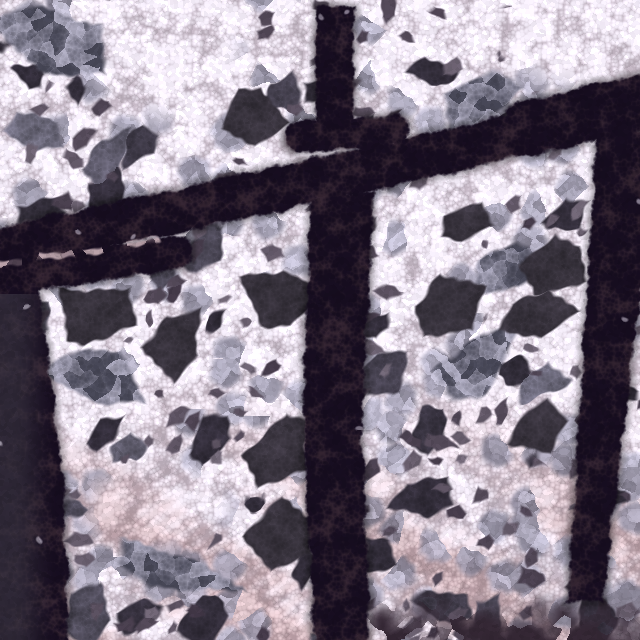
Reproduce this texture procedurally as a three.js fragment shader.

```glsl
// Rusted dark beams across a pale plaster wall studded with angular flint.
varying vec2 vUv;

vec2 hash2(vec2 p) {
  return fract(sin(vec2(dot(p, vec2(127.1, 311.7)), dot(p, vec2(269.5, 183.3)))) * 43758.5);
}

// Cellular noise: distance to the nearest seed, and its random value.
vec2 cells(vec2 p) {
  vec2 nearest = vec2(9.0, 0.0);
  for (int j = -1; j <= 1; j++) for (int i = -1; i <= 1; i++) {
    vec2 id = floor(p) + vec2(i, j), h = hash2(id);
    float d = length(id + h - p);
    if (d < nearest.x) nearest = vec2(d, h.x);
  }
  return nearest;
}

vec2 wobble(vec2 p) {
  return sin(p.yx * 43.0 + vec2(0.0, 2.0)) * 0.4 + sin(p.yx * 97.0 + p * 61.0) * 0.35
    + sin(p.yx * 231.0 - p * 170.0) * 0.25;
}

// Irregular five-sided chip: box holds center and half extents.
float stone(vec2 p, vec4 box, float angle) {
  float c = cos(angle), s = sin(angle), d = -1.0;
  vec2 q = mat2(c, -s, s, c) * (p - box.xy) / box.zw;
  for (int i = 0; i < 5; i++) {
    vec2 h = hash2(box.xy * 9.0 + float(i));
    float a = (float(i) + 0.6 * h.x) * 1.2566;
    d = max(d, dot(q, vec2(cos(a), sin(a))) - 0.7 - 0.3 * h.y);
  }
  return d * min(box.z, box.w);
}

// Jittered grid of chips: distance and tint.
vec2 scatter(vec2 p, float count, float amount) {
  vec2 best = vec2(1.0, 0.0);
  for (int j = -1; j <= 1; j++) for (int i = -1; i <= 1; i++) {
    vec2 id = floor(p * count) + vec2(i, j);
    vec2 h = hash2(id + count), k = hash2(id + 71.3);
    if (h.x > amount) continue;
    vec2 center = id + 0.2 + 0.6 * hash2(id + 19.7);
    float d = stone(p, vec4(center, vec2(0.48, 0.29) * (0.5 + 0.7 * h.y)) / count, 2.0 * k.x - 0.5);
    if (d < best.x) best = vec2(d, k.y);
  }
  return best;
}

float bar(vec2 p, vec2 a, vec2 b, float radius) {
  vec2 ab = b - a;
  return length(p - a - ab * clamp(dot(p - a, ab) / dot(ab, ab), 0.0, 1.0)) - radius;
}

float patchMask(vec2 p, vec4 box) {
  return 1.0 - smoothstep(0.6, 1.15, length((p - box.xy) / box.zw));
}

// The largest dark flints.
float bigFlints(vec2 p) {
  float d = stone(p, vec4(0.156, 0.512, 0.07, 0.05), 0.1);
  d = min(d, stone(p, vec4(0.275, 0.468, 0.066, 0.04), 1.0));
  d = min(d, stone(p, vec4(0.436, 0.538, 0.053, 0.046), 0.4));
  d = min(d, stone(p, vec4(0.436, 0.297, 0.06, 0.045), 0.9));
  d = min(d, stone(p, vec4(0.443, 0.167, 0.055, 0.046), 0.7));
  d = min(d, stone(p, vec4(0.705, 0.523, 0.063, 0.043), 0.7));
  d = min(d, stone(p, vec4(0.868, 0.59, 0.055, 0.042), 0.8));
  d = min(d, stone(p, vec4(0.842, 0.512, 0.05, 0.036), 0.2));
  d = min(d, stone(p, vec4(0.845, 0.334, 0.055, 0.03), 0.4));
  d = min(d, stone(p, vec4(0.39, 0.815, 0.045, 0.05), 0.1));
  return min(d, stone(p, vec4(0.729, 0.652, 0.045, 0.03), 0.2));
}

// Weathered blue-grey rocks.
float paleRocks(vec2 p) {
  float d = stone(p, vec4(0.09, 0.935, 0.085, 0.05), -0.4);
  d = min(d, stone(p, vec4(0.155, 0.41, 0.07, 0.045), -0.3));
  d = min(d, stone(p, vec4(0.755, 0.845, 0.065, 0.035), 0.5));
  d = min(d, stone(p, vec4(0.79, 0.58, 0.06, 0.037), 0.5));
  d = min(d, stone(p, vec4(0.735, 0.43, 0.075, 0.035), 0.7));
  return min(d, stone(p, vec4(0.26, 0.105, 0.085, 0.03), -0.2));
}

float beams(vec2 p) {
  float d = bar(p, vec2(-0.1, 0.588), vec2(1.1, 0.852), 0.034);
  d = min(d, bar(p, vec2(-0.1, 0.548), vec2(0.275, 0.606), 0.026));
  d = min(d, bar(p, vec2(0.47, 0.786), vec2(0.615, 0.796), 0.025));
  d = min(d, bar(p, vec2(0.81, 0.82), vec2(1.1, 0.89), 0.019));
  d = min(d, max(abs(p.x - 0.523) - 0.03, abs(p.y - 0.885) - 0.105));
  d = min(d, max(abs(p.x - 0.527 - 0.006 * cos(p.y * 9.0)) - 0.043 - 0.009 * p.y, p.y - 0.7));
  d = min(d, max(abs(p.x - 0.908 - 0.095 * p.y) - 0.026 - 0.03 * p.y, abs(p.y - 0.43) - 0.37));
  return min(d, max(p.x - 0.107 + 0.16 * p.y * p.y, p.y - 0.56));
}

void main() {
  vec2 p = vUv, w = wobble(p), q = p + 0.005 * w;
  vec2 lump = cells(q * 19.0), grit = cells(q * 48.0 + 5.0), grain = cells(p * 150.0);
  float rough = 0.4 * lump.x + 0.35 * grit.x + 0.25 * grain.x;
  float low = smoothstep(0.45, 0.1, p.y);

  // Plaster with bare patches, sandy lower areas and gravel.
  float bare = max(patchMask(q, vec4(0.27, 0.92, 0.13, 0.12)), patchMask(q, vec4(0.92, 0.95, 0.14, 0.1)));
  bare = max(bare, patchMask(q, vec4(0.25, 0.21, 0.13, 0.07)));
  vec3 color = mix(vec3(0.98, 0.95, 1.0), vec3(0.74, 0.69, 0.74), smoothstep(0.35, 0.72, rough + 0.08 * low));
  color *= 1.0 - vec3(0.08, 0.16, 0.18) * low * (0.5 + 0.5 * sin(p.x * 17.0 + p.y * 23.0 + w.x));
  float gravel = step(0.68 - 0.1 * low, lump.y) * smoothstep(0.62, 0.35, lump.x) * (1.0 - bare);
  color = mix(color, mix(vec3(0.4, 0.39, 0.46), vec3(0.74, 0.73, 0.82), grit.y), 0.8 * gravel);

  // Chips, kept clear of bare plaster and the large stones.
  float flint = bigFlints(q), rock = paleRocks(q);
  float clearing = 0.025 * bare + 0.015 * smoothstep(0.02, 0.0, min(flint, rock));
  vec2 chips = scatter(q, 11.0, 0.5), crumbs = scatter(q + 0.3, 27.0, 0.38);
  vec3 chipColor = mix(vec3(0.2, 0.18, 0.23), vec3(0.43, 0.42, 0.49), smoothstep(0.45, 0.9, chips.y));
  float shade = 0.7 + 0.65 * rough;
  color = mix(color, chipColor * shade, smoothstep(0.003, -0.002, chips.x + clearing));
  color = mix(color, vec3(0.25, 0.21, 0.27) + 0.2 * crumbs.y, smoothstep(0.002, -0.002, crumbs.x + clearing));
  vec3 rockColor = mix(vec3(0.27, 0.27, 0.33), vec3(0.68, 0.67, 0.75), smoothstep(0.25, 0.9, 0.6 * grit.y + 0.5 * rough));
  color = mix(color, rockColor, smoothstep(0.004, -0.003, rock));
  color = mix(color, vec3(0.22, 0.2, 0.24) * shade, smoothstep(0.003, -0.002, flint));

  // Dark rubble along the lower right edge.
  float rubble = smoothstep(0.09, 0.01, p.y + 0.06 * lump.x - 0.02) * smoothstep(0.54, 0.6, p.x);
  color = mix(color, vec3(0.2, 0.15, 0.2), rubble * smoothstep(0.15, 0.5, grit.y));

  // Corroded beams with contact shadow, pale flecks and a worn seam.
  float beam = beams(p + 0.003 * w) + 0.012 * (rough - 0.42);
  color *= 1.0 - 0.3 * smoothstep(0.014, 0.0, beam);
  vec3 rust = mix(vec3(0.085, 0.05, 0.12), vec3(0.2, 0.14, 0.19), smoothstep(0.35, 0.75, rough));
  rust = mix(rust, vec3(0.21, 0.19, 0.24), 0.7 * smoothstep(0.09, 0.02, p.x) * step(p.y, 0.54));
  rust += 0.4 * step(0.975, grit.y) * smoothstep(0.3, 0.1, grit.x);
  float seam = bar(q, vec2(0.0, 0.587), vec2(0.25, 0.625), 0.002);
  rust = mix(rust, vec3(0.7, 0.61, 0.64), smoothstep(0.005, 0.0, seam) * smoothstep(0.15, 0.45, grit.y));
  color = mix(color, rust, smoothstep(0.003, -0.003, beam));
  gl_FragColor = vec4(color * (0.94 + 0.13 * grain.y), 1.0);
}
```
